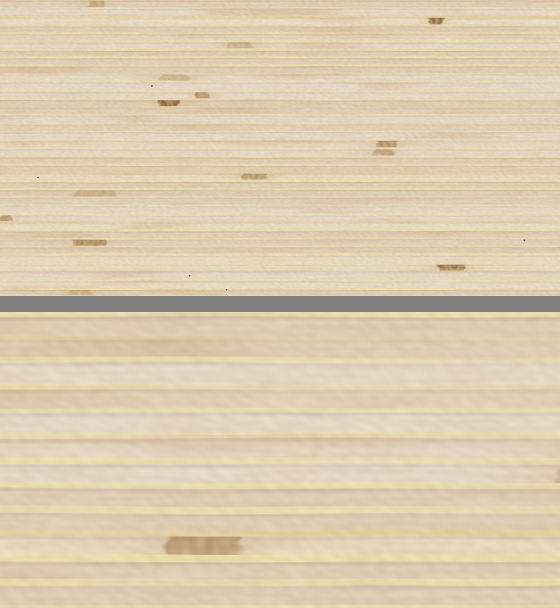
Top, the full canvas; bottom, a detail of the centre.
Write a Shadertoy shader that draws this texture.

```glsl
// Edge of a pale laminated board: 36 thin wood plies stacked upward, parted by
// yellow glue seams. Hashes tint each ply and seam, gradient noise adds stains,
// fibres and saw marks, and loops scatter brown knots and tiny dark pits.

const float PLIES = 36.0;
const int KNOTS = 14;
const int PITS = 5;

const vec3 PINK_WOOD  = vec3(0.895, 0.835, 0.765);
const vec3 TAN_WOOD   = vec3(0.870, 0.800, 0.700);
const vec3 CREAM_WOOD = vec3(0.915, 0.865, 0.755);
const vec3 STAIN      = vec3(0.830, 0.730, 0.590);
const vec3 GLUE       = vec3(0.915, 0.865, 0.665);
const vec3 AMBER      = vec3(0.840, 0.700, 0.490);
const vec3 KNOT_LIGHT = vec3(0.760, 0.630, 0.450);
const vec3 KNOT_DARK  = vec3(0.500, 0.350, 0.200);
const vec3 PIT        = vec3(0.240, 0.180, 0.130);

float hash(vec2 p) {
    vec3 q = fract(p.xyx * 0.1031);
    q += dot(q, q.yzx + 33.33);
    return fract((q.x + q.y) * q.z);
}

float cornerSlope(vec2 cell, vec2 offset) {
    float angle = 6.2832 * hash(cell + 17.0);
    return dot(vec2(cos(angle), sin(angle)), offset);
}

// Gradient noise, roughly -0.7 to 0.7
float noise(vec2 p) {
    vec2 i = floor(p), f = p - i;
    vec2 u = f * f * f * (f * (f * 6.0 - 15.0) + 10.0);
    vec2 e = vec2(1.0, 0.0);
    float low  = mix(cornerSlope(i, f), cornerSlope(i + e, f - e), u.x);
    float high = mix(cornerSlope(i + e.yx, f - e.yx), cornerSlope(i + 1.0, f - 1.0), u.x);
    return mix(low, high, u.y);
}

// Height measured in plies, with uneven thickness and a slight waver
float plyHeight(vec2 p) {
    return p.y * PLIES + 0.28 * noise(vec2(p.x * 0.12, p.y * 17.0))
                       + 0.07 * noise(vec2(p.x * 4.0, p.y * 9.0));
}

// Base tint of one ply, with long stains along it
vec3 plyColor(vec2 p, float ply) {
    float tint = hash(vec2(ply, 3.0));
    vec3 wood = mix(PINK_WOOD, TAN_WOOD, smoothstep(0.25, 0.75, tint));
    wood = mix(wood, CREAM_WOOD, 0.8 * smoothstep(0.55, 1.0, hash(vec2(ply, 8.0))));
    float blotch = noise(vec2(p.x * 2.3 + ply * 7.3, p.y * 14.0));
    return mix(wood, STAIN, 0.6 * smoothstep(0.1, 0.55, blotch));
}

// Fine lengthwise fibres crossed by slanted saw marks
float grain(vec2 p) {
    float fibre = noise(vec2(p.x * 9.0, p.y * 130.0));
    float saw = noise(vec2(p.x * 75.0 + p.y * 60.0, p.y * 110.0));
    return 0.030 * fibre + 0.035 * saw;
}

// Glue line at the nearest ply boundary; some lines are amber and bleed
vec3 addSeam(vec3 base, vec2 p, float height, float aa) {
    float seam = floor(height + 0.5);
    float dist = height - seam;
    float along = noise(vec2(p.x * 3.0, seam * 5.37));
    float halfWidth = mix(0.08, 0.16, hash(vec2(seam, 21.0)));
    float line = 1.0 - smoothstep(halfWidth - aa, halfWidth + aa, abs(dist));
    float amber = smoothstep(0.80, 0.92, hash(vec2(seam, 34.0)));
    float strength = clamp(0.55 + 0.4 * hash(vec2(seam, 5.0)) + 0.6 * along, 0.2, 1.0);
    float shade = 1.0 - smoothstep(0.0, 0.12 + aa, abs(dist + halfWidth + 0.08));
    base *= 1.0 - 0.06 * shade * strength;
    base = mix(base, AMBER, 0.4 * amber * strength * exp(-5.0 * abs(dist)));
    return mix(base, mix(GLUE, AMBER, 0.65 * amber), line * strength);
}

// Slant-ended knot filling the thickness of one ply, with a long faint halo
vec3 addKnot(vec3 base, vec2 p, float height, float id, float aspect, float aa) {
    float ply = floor((id + hash(vec2(id, 41.0))) * PLIES / float(KNOTS));
    float tone = hash(vec2(id, 67.0));
    float halfLength = mix(0.018, 0.065, hash(vec2(id, 59.0)));
    float x = p.x - aspect * hash(vec2(id, 53.0));
    float y = height - ply - 0.5;
    float body = 1.0 - smoothstep(0.40 - aa, 0.40 + aa, abs(y));
    float ragged = 0.012 * noise(p * vec2(30.0, 90.0));
    float reach = halfLength + 0.022 * y * (tone - 0.5) * 2.0 + ragged;
    float core = body * (1.0 - smoothstep(-0.005, 0.005, abs(x) - reach));
    float halo = body * exp(-pow(x / (halfLength * 2.2), 2.0));
    float streak = 0.5 + 0.8 * noise(vec2(p.x * 85.0, p.y * 45.0 + id));
    vec3 brown = mix(KNOT_LIGHT, KNOT_DARK, clamp(streak * (0.25 + tone), 0.0, 1.0));
    base = mix(base, STAIN, 0.45 * halo);
    return mix(base, brown, core * mix(0.4, 0.95, tone));
}

vec3 addPit(vec3 base, vec2 p, float id, float aspect, float pixel) {
    vec2 center = vec2(aspect * hash(vec2(id, 71.0)), hash(vec2(id, 83.0)));
    float radius = mix(0.002, 0.0035, hash(vec2(id, 97.0)));
    float dist = length(p - center) - radius;
    return mix(base, PIT, 0.85 * (1.0 - smoothstep(-pixel, pixel, dist)));
}

void mainImage(out vec4 fragColor, in vec2 fragCoord) {
    vec2 p = fragCoord / iResolution.y;
    float aspect = iResolution.x / iResolution.y;
    float pixel = 0.7 / iResolution.y;
    float aa = pixel * PLIES;
    float height = plyHeight(p);

    vec3 color = plyColor(p, floor(height));
    for (int i = 0; i < KNOTS; i++) color = addKnot(color, p, height, float(i), aspect, aa);
    color = addSeam(color, p, height, aa);
    for (int i = 0; i < PITS; i++) color = addPit(color, p, float(i), aspect, pixel);
    color += grain(p) * vec3(0.9, 1.0, 1.15);

    fragColor = vec4(clamp(color, 0.0, 1.0), 1.0);
}
```
